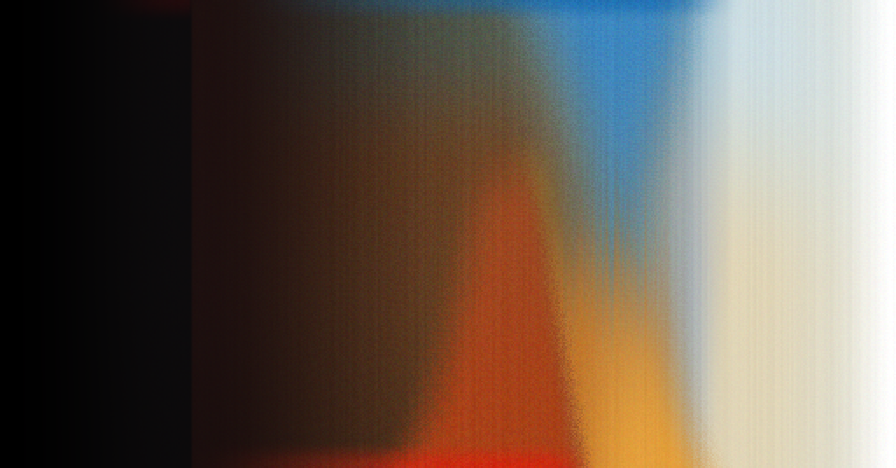
Write a Shadertoy shader that draws this background.

```glsl
// Abstract blurred light field: dark left, ember peak, blue wedge, gold glow and pale right, with streaks and grain.

const vec2 GRAIN_CELLS = vec2(512.0, 268.0);
const float STREAK_COUNT = 440.0;

float hash(vec2 p) {
    return fract(sin(dot(p, vec2(127.1, 311.7))) * 43758.5453);
}

// One-dimensional value noise, used for vertical streaks
float streakNoise(float x, float seed) {
    float cell = floor(x);
    float blend = smoothstep(0.0, 1.0, fract(x));
    return mix(hash(vec2(cell, seed)), hash(vec2(cell + 1.0, seed)), blend) - 0.5;
}

// Independent grain for each colour channel
vec3 colorGrain(vec2 cell) {
    return vec3(hash(cell), hash(cell + 17.3), hash(cell + 41.9)) - 0.5;
}

// Soft step centred on an edge
float softEdge(float edge, float softness, float x) {
    return smoothstep(edge - softness, edge + softness, x);
}

// Soft band between two edges with separate softness
float softBand(float left, float right, float softLeft, float softRight, float x) {
    return softEdge(left, softLeft, x) * (1.0 - softEdge(right, softRight, x));
}

// Black to brown, with a faint seam and a cool tint near the top
vec3 shadowSide(vec2 uv) {
    const vec3 night = vec3(0.050, 0.043, 0.048);
    const vec3 maroon = vec3(0.112, 0.060, 0.057);
    const vec3 brown = vec3(0.43, 0.27, 0.145);
    const vec3 moss = vec3(0.32, 0.35, 0.30);
    vec3 color = night * smoothstep(0.0, 0.21, uv.x);
    color = mix(color, maroon, softEdge(0.214, 0.002, uv.x));
    float warmth = smoothstep(0.225, 0.57, uv.x);
    vec3 lit = mix(brown, moss, smoothstep(0.62, 0.95, uv.y));
    color = mix(color, lit, warmth);
    return color * mix(0.90, 1.0, smoothstep(0.0, 0.45, uv.y));
}

// Cream below, cool white above, bright at the right border
vec3 paleSide(vec2 uv) {
    const vec3 cream = vec3(0.875, 0.83, 0.71);
    const vec3 mist = vec3(0.80, 0.865, 0.885);
    vec3 color = mix(cream, mist, smoothstep(0.38, 0.92, uv.y + 0.5 * (uv.x - 0.85)));
    color = mix(color, vec3(0.88, 0.89, 0.86), 0.6 * smoothstep(0.84, 0.96, uv.x));
    return mix(color, vec3(1.0), smoothstep(0.925, 1.005, uv.x));
}

// Slate haze that turns lavender, or light blue higher up, next to the pale side
vec3 hazeColor(vec2 uv) {
    const vec3 slate = vec3(0.43, 0.48, 0.44);
    const vec3 lavender = vec3(0.69, 0.72, 0.74);
    const vec3 sky = vec3(0.56, 0.71, 0.79);
    vec3 outer = mix(lavender, sky, smoothstep(0.55, 0.95, uv.y));
    return mix(slate, outer, smoothstep(0.68, 0.80, uv.x));
}

float emberRight(float y) {
    return 0.648 - 0.085 * y;
}

float emberMask(vec2 uv) {
    float left = 0.472 + 0.115 * uv.y - 0.03 * exp(-12.0 * uv.y);
    float fade = 1.0 - smoothstep(0.52, 0.72, uv.y);
    return softBand(left, emberRight(uv.y), 0.036, 0.018, uv.x) * fade;
}

float goldMask(vec2 uv, float streak) {
    float right = 0.736 + 0.05 * exp(-5.0 * uv.y);
    float fade = 1.0 - smoothstep(0.22, 0.60, uv.y + 0.10 * streak);
    return softBand(emberRight(uv.y) - 0.006, right, 0.022, 0.034, uv.x) * fade;
}

float wedgeMask(vec2 uv, float streak) {
    float rise = clamp((uv.y - 0.58) / 0.42, 0.0, 1.0);
    float left = 0.670 - 0.080 * pow(rise, 1.5);
    float right = 0.716 + 0.050 * rise;
    float fade = smoothstep(0.38, 0.68, uv.y + 0.14 * streak);
    return softBand(left, right, 0.036 + 0.025 * rise, 0.042, uv.x) * fade;
}

void mainImage(out vec4 fragColor, in vec2 fragCoord) {
    vec2 uv = fragCoord / iResolution.xy;
    float streak = streakNoise(uv.x * STREAK_COUNT, 3.0);
    vec3 grain = colorGrain(floor(uv * GRAIN_CELLS));

    // Grain loosens the borders between the fields
    vec2 p = uv + vec2(0.008, 0.025) * grain.xy;

    // Broad fields from left to right
    vec3 color = shadowSide(uv);
    float hazeStart = mix(0.630, 0.590, smoothstep(0.45, 0.95, uv.y));
    color = mix(color, hazeColor(uv), softEdge(hazeStart, 0.055, p.x));
    float paleEdge = 0.786 + 0.008 * smoothstep(0.05, 0.5, uv.y);
    float paleSoftness = 0.018 + 0.020 * uv.y;
    color = mix(color, paleSide(uv), softEdge(paleEdge, paleSoftness, uv.x + 0.003 * streak));

    // Coloured glows, with an olive rim along the ember
    float rimOffset = (p.x - emberRight(uv.y) - 0.005) / 0.022;
    float rim = exp(-rimOffset * rimOffset) * softBand(0.30, 0.66, 0.15, 0.08, uv.y);
    color = mix(color, vec3(0.58, 0.43, 0.17), 0.6 * rim);
    vec3 gold = mix(vec3(0.89, 0.62, 0.23), vec3(0.74, 0.52, 0.26), smoothstep(0.0, 0.42, uv.y));
    gold = mix(vec3(0.75, 0.45, 0.16), gold, smoothstep(0.62, 0.71, uv.x));
    vec3 ember = mix(vec3(0.66, 0.25, 0.09), vec3(0.61, 0.28, 0.13), smoothstep(0.05, 0.6, uv.y));
    vec3 blue = mix(vec3(0.30, 0.53, 0.69), vec3(0.24, 0.53, 0.75), smoothstep(0.6, 0.95, uv.y));
    color = mix(color, gold, goldMask(p, streak));
    color = mix(color, ember, emberMask(p));
    color = mix(color, blue, wedgeMask(p, streak));

    // Thin saturated strips along the lower and upper borders
    float lowGlow = 1.0 - smoothstep(0.0, 0.060, uv.y);
    float lowSpan = smoothstep(0.20, 0.58, uv.x) * (1.0 - softEdge(0.635, 0.035, uv.x));
    color = mix(color, vec3(0.85, 0.13, 0.05), 0.8 * lowGlow * lowSpan);
    float topGlow = smoothstep(0.95, 1.0, uv.y);
    float topSpan = smoothstep(0.25, 0.62, uv.x) * (1.0 - softEdge(0.775, 0.06, uv.x));
    color = mix(color, vec3(0.06, 0.40, 0.68), 0.6 * topGlow * topSpan);
    color.r += 0.08 * topGlow * softBand(0.15, 0.213, 0.05, 0.003, uv.x);

    // Surface texture, strongest in the midtones
    float light = dot(color, vec3(0.3, 0.6, 0.1));
    float grainAmount = mix(0.058, 0.024, smoothstep(0.45, 0.8, light));
    color += (grainAmount * grain + 0.022 * streak) * smoothstep(0.0, 0.3, light);
    fragColor = vec4(clamp(color, 0.0, 1.0), 1.0);
}
```
